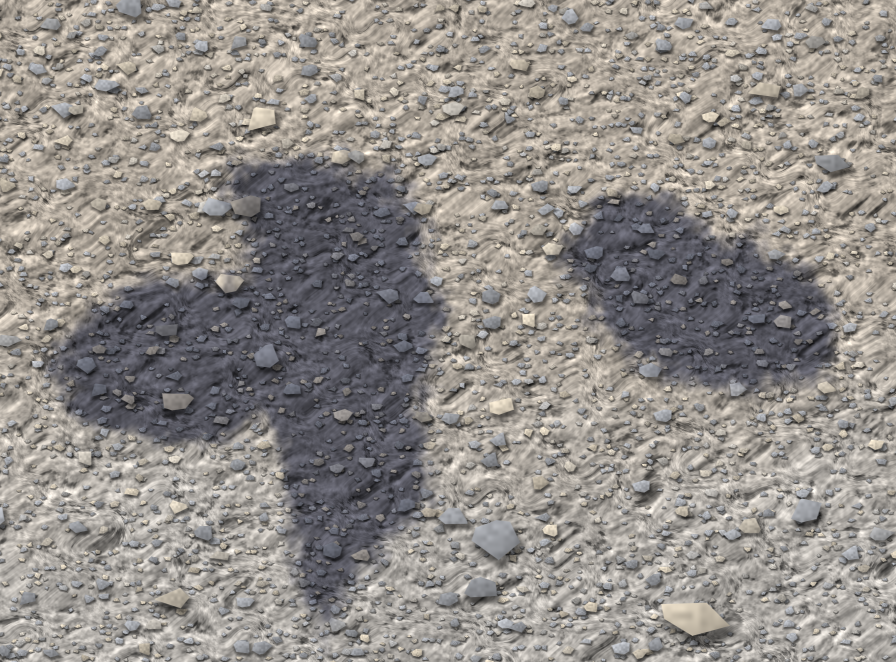
A WebGL 2 fragment shader for this texture:

```glsl
#version 300 es
precision highp float;
uniform vec2 u_resolution;
out vec4 fragColor;

const vec3 DRY_WARM = vec3(0.67, 0.635, 0.59);
const vec3 DRY_COOL = vec3(0.66, 0.645, 0.625);
const vec3 OIL = vec3(0.325, 0.325, 0.36);
const vec3 SLATE = vec3(0.61, 0.62, 0.64);
const vec3 SAND = vec3(0.77, 0.73, 0.66);
const vec2 TO_LIGHT = vec2(-0.45, 0.89);

float hash(vec2 p) {
  vec3 q = fract(p.xyx * 0.1031);
  q += dot(q, q.yzx + 33.33);
  return fract((q.x + q.y) * q.z);
}

float noise(vec2 p) {
  vec2 i = floor(p), f = fract(p);
  f = f * f * (3.0 - 2.0 * f);
  vec2 e = vec2(0.0, 1.0);
  return mix(mix(hash(i), hash(i + e.yx), f.x),
             mix(hash(i + e), hash(i + e.yy), f.x), f.y);
}

float fbm(vec2 p) {
  float sum = 0.0, gain = 0.5;
  for (int i = 0; i < 4; i++) {
    sum += gain * noise(p);
    p = mat2(0.8, 0.6, -0.6, 0.8) * p * 2.03 + 17.3;
    gain *= 0.55;
  }
  return sum;
}

mat2 rotation(float a) {
  return mat2(cos(a), sin(a), -sin(a), cos(a));
}

float ellipse(vec2 p, vec2 center, vec2 radii, float angle) {
  vec2 q = rotation(-angle) * (p - center);
  return (length(q / radii) - 1.0) * min(radii.x, radii.y);
}

float smoothMin(float a, float b, float k) {
  float h = max(k - abs(a - b), 0.0) / k;
  return min(a, b) - h * h * k * 0.25;
}

// Oil stains: a broad lobed one with a tail, and a small oval one
float stainDistance(vec2 p) {
  float body = ellipse(p, vec2(0.515, 0.515), vec2(0.155, 0.225), 0.0);
  float crown = ellipse(p, vec2(0.455, 0.69), vec2(0.11, 0.07), -0.35);
  float lobe = ellipse(p, vec2(0.275, 0.46), vec2(0.185, 0.13), 0.05);
  float hip = ellipse(p, vec2(0.54, 0.29), vec2(0.11, 0.14), -0.35);
  float tail = ellipse(p, vec2(0.485, 0.14), vec2(0.035, 0.10), 0.0);
  float broad = smoothMin(smoothMin(body, crown, 0.05), lobe, 0.05);
  broad = smoothMin(smoothMin(broad, hip, 0.04), tail, 0.05);
  float oval = ellipse(p, vec2(1.065, 0.535), vec2(0.19, 0.122), -0.36);
  float shoulder = ellipse(p, vec2(0.96, 0.625), vec2(0.10, 0.068), -0.1);
  return min(broad, smoothMin(oval, shoulder, 0.04));
}

// Irregular convex stone bounded by six half planes
float stoneDistance(vec2 q, float radius, float seed) {
  float d = -1e3;
  for (int i = 0; i < 6; i++) {
    float k = float(i), r = hash(vec2(k + 3.0, seed));
    float a = (k + 0.7 * r) * 1.0472;
    d = max(d, dot(q, vec2(cos(a), sin(a))) - radius * (0.6 + 0.55 * r));
  }
  return d;
}

vec3 addStone(vec3 base, vec2 q, float radius, float seed, vec3 tint, float blur) {
  if (length(q) > radius * 2.6) return base;
  mat2 turn = rotation(seed * 2.4);
  vec2 squash = vec2(0.82, 1.2);
  float d = stoneDistance(turn * (q * squash), radius, seed);
  float shade = stoneDistance(turn * ((q + TO_LIGHT * radius * 0.4) * squash), radius, seed);
  base *= 1.0 - 0.5 * (1.0 - smoothstep(-radius * 0.2, radius * 0.35 + blur, shade));
  float facing = dot(q, TO_LIGHT) / radius;
  float grain = noise(q / radius * 3.5 + seed) - 0.5;
  vec3 lit = tint * (1.0 + 0.17 * facing + 0.2 * grain);
  return mix(base, lit, 1.0 - smoothstep(-blur, blur, d));
}

// Stones scattered on a jittered grid
vec3 scatterStones(vec3 base, vec2 p, float scale, float density, float wet, float pixel) {
  vec2 g = p * scale, cell = floor(g);
  for (int i = 0; i < 9; i++) {
    vec2 near = cell + vec2(i % 3 - 1, i / 3 - 1), id = near + scale * 3.0;
    if (hash(id) > density) continue;
    vec2 jitter = vec2(hash(id + 11.7), hash(id + 29.3));
    float seed = floor(hash(id + 47.1) * 90.0);
    vec3 tint = mix(SLATE, SAND, smoothstep(0.45, 0.9, hash(id + 63.9)));
    tint *= mix(0.85, 1.15, jitter.x) * mix(vec3(1.0), vec3(0.66, 0.67, 0.72), wet);
    vec2 q = g - near - 0.15 - 0.7 * jitter;
    base = addStone(base, q, mix(0.2, 0.36, jitter.y), seed, tint, pixel * scale);
  }
  return base;
}

void main() {
  vec2 p = gl_FragCoord.xy / u_resolution.y;
  float pixel = 0.8 / u_resolution.y;
  // Ragged stain edge
  float ragged = (fbm(p * 13.0) - 0.46) * 0.065 + (noise(p * 75.0) - 0.5) * 0.022;
  float wet = 1.0 - smoothstep(-0.018, 0.022, stainDistance(p) + ragged);
  // Crumbled surface with raking light and dark pits
  vec2 rough = p * vec2(42.0, 54.0) + 2.0 * noise(p * 24.0);
  float height = fbm(rough);
  float relief = height - fbm(rough + TO_LIGHT * 0.32);
  float pits = 1.0 - smoothstep(0.22, 0.40, height);
  vec3 dry = mix(DRY_COOL, DRY_WARM, smoothstep(0.1, 0.7, p.y + 0.4 * (fbm(p * 4.0) - 0.5)));
  vec3 color = mix(dry, OIL, wet) * (0.93 + 0.2 * fbm(p * 8.0));
  color *= 1.0 + 1.25 * relief + 0.2 * (noise(p * 210.0) - 0.5) - 0.3 * pits;
  // Gravel from grit to pebbles
  for (int i = 0; i < 4; i++) {
    float size = float(i);
    color = scatterStones(color, p, 82.0 * pow(0.59, size), 0.30 * pow(0.67, size), wet, pixel);
  }
  // Larger pebbles
  color = addStone(color, p - vec2(1.052, 0.070), 0.038, 5.0, SAND, pixel);
  color = addStone(color, p - vec2(0.740, 0.187), 0.030, 8.0, SLATE, pixel);
  fragColor = vec4(clamp(color, 0.0, 1.0), 1.0);
}
```
